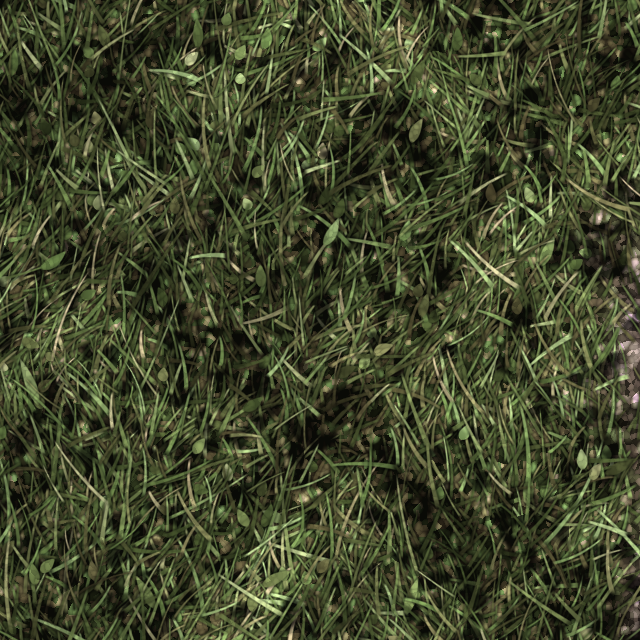
Reproduce this texture procedurally as a WebGL 1 fragment shader.

```glsl
precision highp float;
uniform vec2 u_resolution;

#define LAYERS 16
#define COARSE_CELLS 8.5
#define FINE_CELLS 28.0
#define BLADE_WIDTH 0.0025
#define EDGE_SOFTNESS 0.0015
#define ANGLE_SPREAD 1.5
#define SHADOW_REACH 0.005
#define SHADOW_DEPTH 0.3
#define HOLLOW_CELLS 25.0
#define LEAF_SHARE 0.06
#define CLUMP_CONTRAST 0.2
#define CONTRAST 1.2

vec4 hash4(vec2 p) {
  vec4 q = fract(p.xyxy * vec4(0.1031, 0.1030, 0.0973, 0.1099));
  q += dot(q, q.wzxy + 33.33);
  return fract((q.xxyz + q.yzzw) * q.zywx);
}

// Broad drifting variation from layered sines, about -1 to 1
float drift(vec2 p) {
  return 0.5 * sin(p.x * 6.1 + 2.0 * sin(p.y * 4.3 + 0.7))
       + 0.3 * sin(p.y * 11.3 + 2.0 * sin(p.x * 9.1))
       + 0.2 * sin(p.x * 19.0 - p.y * 15.0 + 1.3);
}

// Tufts and hollows: high where grass is thick and well lit
float clump(vec2 p) {
  return 0.55 * drift(p * 1.3 + 4.0) + 0.6 * drift(p.yx * 3.7 + 1.9);
}

// Cellular noise: x is the nearest distance, y a value per cell
vec2 cellular(vec2 p) {
  vec2 nearest = vec2(9.0, 0.0);
  for (int j = -1; j <= 1; j++)
    for (int i = -1; i <= 1; i++) {
      vec2 cell = floor(p) + vec2(i, j);
      vec4 rnd = hash4(cell + 71.0);
      float d = length(cell + rnd.xy - p);
      if (d < nearest.x) nearest = vec2(d, rnd.z);
    }
  return nearest;
}

vec3 grassRamp(float tone) {
  vec3 c = mix(vec3(0.07, 0.07, 0.04), vec3(0.23, 0.25, 0.15), smoothstep(0.0, 0.4, tone));
  c = mix(c, vec3(0.38, 0.43, 0.27), smoothstep(0.35, 0.75, tone));
  return mix(c, vec3(0.53, 0.56, 0.42), smoothstep(0.7, 1.0, tone));
}

// Bare earth along the right-hand side
float soilMask(vec2 p) {
  return smoothstep(0.88, 1.03, p.x + 0.06 * drift(p * 1.7))
       * smoothstep(0.85, 0.5, p.y);
}

// Draws one layer of thin, tapered blades over the colour below
vec3 drawBlades(vec3 color, vec2 uv, float layer, float soft) {
  float depth = layer / float(LAYERS - 1);
  float cells = mix(COARSE_CELLS, FINE_CELLS, fract(layer * 0.618));
  vec2 offset = layer * vec2(0.37, 0.71);
  vec2 p = uv * cells + offset;
  for (int j = -1; j <= 1; j++)
    for (int i = -1; i <= 1; i++) {
      vec2 cell = floor(p) + vec2(i, j);
      vec4 place = hash4(cell + layer * 37.0 + 11.0);
      vec4 look = hash4(cell + layer * 53.0 + 157.0);
      vec2 center = cell + place.xy;
      vec2 home = (center - offset) / cells;
      float leaf = step(1.0 - LEAF_SHARE, look.w);
      float tuft = clump(home);

      // Bundles share a lean, some blades lie across them
      float angle = 1.35 + 0.75 * drift(home * 1.6) + (place.z - 0.5) * ANGLE_SPREAD;
      angle += step(0.8, look.z) * (look.x - 0.5) * 3.0;
      vec2 along = vec2(cos(angle), sin(angle));
      float halfLength = mix(0.45, 0.95, place.w) * mix(1.0, 0.42, leaf);
      vec2 q = p - center;
      q = vec2(dot(q, along), dot(q, vec2(-along.y, along.x)));
      float t = q.x / halfLength;
      float across = q.y + (look.y - 0.5) * 0.3 * halfLength * (t * t - 0.3);

      float width = BLADE_WIDTH * mix(0.45, 1.2, look.z) * (1.0 - 0.4 * t);
      width = mix(width, BLADE_WIDTH * 3.2 * (1.0 - t * t) * (1.0 - 0.4 * t), leaf);
      float d = abs(across) / cells - width;
      float inside = smoothstep(1.0, 0.75, abs(t));
      float chance = fract(look.x * 7.3 + place.z);
      inside *= step(soilMask(home) * 0.8, chance);
      inside *= step(0.25 - 0.55 * tuft, fract(place.w * 5.7 + look.y));
      float cover = inside * smoothstep(soft, -soft, d);
      float shadow = inside * smoothstep(SHADOW_REACH, 0.0, d);

      float tone = mix(0.22, 0.4, depth) + 0.62 * look.x * look.x;
      tone += CLUMP_CONTRAST * tuft + 0.08 * t;
      vec3 tint = mix(vec3(0.94, 1.03, 0.92), vec3(1.14, 0.97, 1.04), look.y * look.y);
      color *= 1.0 - SHADOW_DEPTH * shadow;
      color = mix(color, grassRamp(tone) * tint, cover * 0.9);
    }
  return color;
}

void main() {
  float side = min(u_resolution.x, u_resolution.y);
  vec2 uv = gl_FragCoord.xy / side;
  float soft = max(EDGE_SOFTNESS, 0.7 / side);
  vec2 warp = 0.006 * vec2(drift(uv * 9.0), drift(uv.yx * 11.0 + 3.0));

  // Crumbs of leaf and earth under the grass
  vec2 litter = cellular((uv + warp) * vec2(64.0, 52.0));
  vec2 mottle = cellular((uv - warp) * 105.0);
  vec2 hollow = cellular((uv + 2.0 * warp) * HOLLOW_CELLS);
  float soil = soilMask(uv);
  float groundTone = 0.02 + 0.7 * litter.y * litter.y * smoothstep(0.9, 0.2, litter.x);
  groundTone += 0.26 * mottle.y + 0.5 * CLUMP_CONTRAST * clump(uv) + 0.1 * soil;
  vec3 earthTint = mix(vec3(1.12, 0.95, 1.05), vec3(1.15, 0.92, 1.35), soil);
  vec3 color = grassRamp(groundTone);
  color *= mix(vec3(0.94, 1.04, 0.96), earthTint, max(soil, step(0.6, mottle.y)));

  // Lower blades sink into dark hollows, upper ones cross them
  float sunk = step(0.45, hollow.y) * smoothstep(0.6, 0.2, hollow.x);
  for (int n = 0; n < LAYERS; n++) {
    if (n == LAYERS * 5 / 8) color *= 1.08 - 0.68 * sunk;
    color = drawBlades(color, uv, float(n), soft);
  }

  // Fine broken light, broad light and shade, then contrast
  color *= 0.86 + 0.34 * mottle.y * smoothstep(0.9, 0.2, mottle.x);
  color *= 1.16 + 0.24 * clump(uv) + 0.14 * drift(uv * 0.7 + 2.0);
  vec3 middle = vec3(0.22, 0.24, 0.15);
  color = max(middle * 1.06 + (color - middle) * CONTRAST, vec3(0.035, 0.04, 0.025));
  gl_FragColor = vec4(color, 1.0);
}
```
